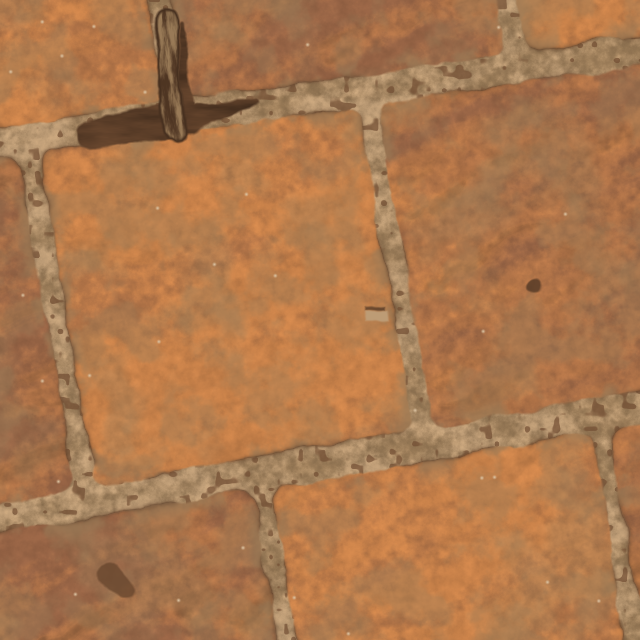
This texture is drawn by a Shadertoy shader. Its source:

```glsl
#define PITCH 0.543
#define LEAN 0.17
#define JOINT vec2(0.016, 0.024)
#define CORNER 0.022
#define WOBBLE 0.022
#define CLAY_DARK vec3(0.59, 0.39, 0.27)
#define CLAY_MID vec3(0.69, 0.45, 0.28)
#define CLAY_BRIGHT vec3(0.79, 0.51, 0.29)
#define MORTAR_DARK vec3(0.60, 0.48, 0.34)
#define MORTAR_LIGHT vec3(0.74, 0.61, 0.46)
#define SHADOW vec3(0.34, 0.23, 0.15)

float hash(vec2 p) {
    vec3 q = fract(vec3(p.xyx) * 0.1031);
    q += dot(q, q.yzx + 33.33);
    return fract((q.x + q.y) * q.z);
}

float noise(vec2 p) {
    vec2 i = floor(p), f = fract(p);
    f = f * f * (3.0 - 2.0 * f);
    return mix(mix(hash(i), hash(i + vec2(1, 0)), f.x),
               mix(hash(i + vec2(0, 1)), hash(i + vec2(1, 1)), f.x), f.y);
}

float fbm(vec2 p) {
    float sum = 0.0, amp = 0.5;
    for (int i = 0; i < 5; i++) {
        sum += amp * noise(p);
        p = mat2(1.6, 1.2, -1.2, 1.6) * p + 7.3;
        amp *= 0.5;
    }
    return sum;
}

// Distance to a line whose radius tapers from r.x to r.y
float taper(vec2 p, vec2 a, vec2 b, vec2 r) {
    vec2 ab = b - a;
    float t = clamp(dot(p - a, ab) / dot(ab, ab), 0.0, 1.0);
    return length(p - a - ab * t) - mix(r.x, r.y, t);
}

float box(vec2 p, vec2 halfSize) {
    vec2 d = abs(p) - halfSize;
    return length(max(d, 0.0)) + min(max(d.x, d.y), 0.0);
}

float cover(float d) {
    float soft = max(0.0025, 1.0 / iResolution.y);
    return 1.0 - smoothstep(-soft, soft, d);
}

// Fired clay: broad blotches, slanted streaks, fine grain and pits
vec3 clay(vec2 p, vec2 id) {
    float flip = id.y > 0.5 ? -1.0 : 1.0;
    float tone = 0.53 + 0.25 * flip * (1.0 - 2.0 * abs(id.x)) + 0.1 * id.x;
    float angle = 0.18 + 0.3 * hash(id + 9.0);
    vec2 along = vec2(cos(angle), sin(angle));
    vec2 q = vec2(dot(p, along), dot(p, vec2(-along.y, along.x))) + id * 5.0;
    float blotch = fbm(q * 6.0) - 0.48;
    float streak = fbm(q * vec2(6.0, 26.0) + blotch * 3.0) - 0.48;
    float grain = fbm(p * 75.0) - 0.48;
    float heat = tone + blotch * 0.9 + streak * mix(1.5, 0.5, tone) + grain * 0.45;
    vec3 color = mix(CLAY_DARK, CLAY_MID, smoothstep(0.0, 0.5, heat));
    color = mix(color, CLAY_BRIGHT, smoothstep(0.45, 0.95, heat));
    float soot = smoothstep(0.12, 0.32, streak) * (1.0 - tone);
    color = mix(color, SHADOW * 1.25, soot * 0.6);
    color = mix(color, MORTAR_DARK, 0.35 * smoothstep(0.5, 0.72, fbm(q * 11.0 + 40.0)));
    return color * (1.0 + grain * 0.22);
}

vec3 mortar(vec2 p) {
    float cloud = fbm(p * vec2(14.0, 30.0));
    float grit = fbm(p * 90.0);
    vec3 color = mix(MORTAR_DARK, MORTAR_LIGHT, smoothstep(0.28, 0.68, cloud * 0.6 + grit * 0.4));
    color *= 0.86 + 0.28 * grit;
    return mix(color, SHADOW * 1.3, 0.7 * smoothstep(0.74, 0.86, noise(p * 85.0)));
}

void mainImage(out vec4 fragColor, in vec2 fragCoord) {
    vec2 p = fragCoord / iResolution.xy;
    vec2 rough = vec2(fbm(p * 17.0), fbm(p * 17.0 + 30.0)) - 0.48;

    // Leaning courses that narrow to the right, alternate ones shifted
    float gap = 0.589 - 0.031 * p.x;
    float course = (p.y - 0.190 - 0.174 * p.x) / gap;
    float row = floor(course);
    float shift = mod(row, 2.0) * (0.48 - 0.028 * row);
    float column = (p.x + LEAN * p.y - 0.174) / PITCH - shift;
    vec2 id = vec2(floor(column), row);
    vec2 cell = fract(vec2(column, course));
    vec2 edge = min(cell, 1.0 - cell) * vec2(PITCH, gap) * 0.985;
    vec2 inset = edge - JOINT + rough * WOBBLE;
    float inside = CORNER - length(max(CORNER - inset, 0.0));

    // Tiles with dusty rims over mortar, and a broken dark seam between
    vec3 tile = clay(p, id);
    float dust = smoothstep(0.045, 0.0, inside) * smoothstep(0.42, 0.65, fbm(p * 22.0 + 11.0));
    tile = mix(tile, MORTAR_DARK, dust * 0.7);
    vec3 color = mix(mortar(p), tile, cover(-inside));
    float seam = exp(-abs(inside) / 0.0028) * smoothstep(0.35, 0.65, noise(p * 20.0));
    color = mix(color, SHADOW, seam * 0.6);

    // Stains and a pale chip
    vec2 w = p + rough * 0.02;
    color = mix(color, SHADOW, 0.85 * cover(length(w - vec2(0.836, 0.551)) - 0.011));
    color = mix(color, SHADOW * 1.2, 0.8 * cover(taper(w, vec2(0.172, 0.105), vec2(0.198, 0.078), vec2(0.018, 0.015))));
    color = mix(color, SHADOW, 0.8 * cover(box(w - vec2(0.588, 0.521), vec2(0.016, 0.003))));
    color = mix(color, MORTAR_LIGHT, cover(box(w - vec2(0.590, 0.508), vec2(0.018, 0.009))));

    // Hollow where the mortar has fallen out
    float hollow = taper(w, vec2(0.143, 0.788), vec2(0.250, 0.808), vec2(0.023, 0.027));
    hollow = min(hollow, taper(w, vec2(0.296, 0.813), vec2(0.398, 0.841), vec2(0.021, 0.004)));
    hollow = min(hollow, taper(w, vec2(0.283, 0.960), vec2(0.298, 0.825), vec2(0.004, 0.010)));
    vec3 depth = SHADOW * (0.6 + 0.8 * fbm(p * vec2(12.0, 60.0)));
    color = mix(color, depth, cover(hollow));

    // Twig lying across the hollow
    float twig = taper(w, vec2(0.258, 0.965), vec2(0.274, 0.798), vec2(0.016, 0.014));
    float bark = fbm(vec2(p.x + 0.09 * p.y, p.y * 0.2) * 110.0);
    vec3 wood = mix(SHADOW * 0.9, MORTAR_DARK, smoothstep(0.3, 0.68, bark));
    color = mix(color, SHADOW * 0.8, cover(twig - 0.004));
    color = mix(color, wood, cover(twig));

    // Scattered light specks
    vec2 speckCell = floor(p * 38.0);
    vec2 speckAt = 0.25 + 0.5 * vec2(hash(speckCell + 3.0), hash(speckCell + 8.0));
    float speck = length(fract(p * 38.0) - speckAt) / 38.0 - 0.002;
    color = mix(color, vec3(0.85, 0.75, 0.62), cover(speck) * step(0.975, hash(speckCell)));
    fragColor = vec4(clamp(color, 0.0, 1.0), 1.0);
}
```
